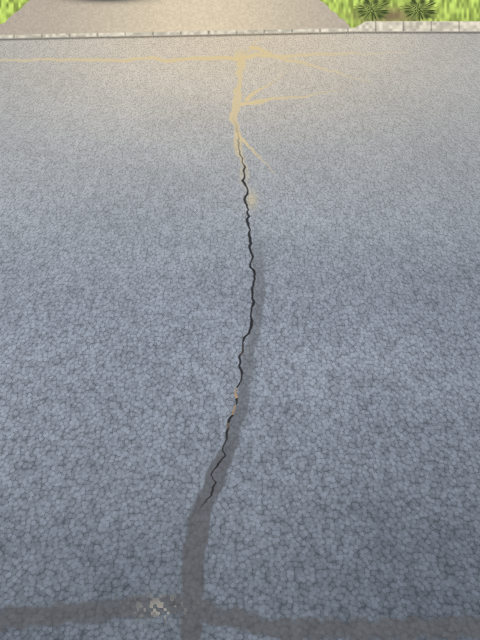
Write a Shadertoy shader that draws this texture.

```glsl
// Cracked asphalt road receding to a sunlit driveway, kerb stones and grass.
#define HORIZON 1.35
#define GRAIN_SCALE 190.0
#define GRAIN_CONTRAST 0.34
#define CRACK_WIDTH 0.0016
#define SEAL_COLOR vec3(0.36, 0.365, 0.38)
#define SAND_COLOR vec3(0.86, 0.78, 0.60)
#define STONE_COLOR vec3(0.85, 0.82, 0.75)
#define GRASS_COLOR vec3(0.69, 0.78, 0.39)
#define GLOW_COLOR vec3(0.17, 0.11, 0.02)

float hash(vec2 p) {
    vec3 q = fract(p.xyx * 0.1031);
    q += dot(q, q.yzx + 33.33);
    return fract((q.x + q.y) * q.z);
}
float noise(vec2 p) {
    vec2 i = floor(p), f = fract(p);
    f = f * f * (3.0 - 2.0 * f);
    return mix(mix(hash(i), hash(i + vec2(1, 0)), f.x),
               mix(hash(i + vec2(0, 1)), hash(i + vec2(1, 1)), f.x), f.y);
}
// Three octaves centred on zero
float rough(vec2 p) {
    return 0.5 * noise(p) + 0.25 * noise(p * 2.03 + 17.0) + 0.125 * noise(p * 4.1 + 39.0) - 0.44;
}
float inside(float d, float soft) { return 1.0 - smoothstep(-soft, soft, d); }
float blob(vec2 p, vec2 center, vec2 radius) {
    vec2 d = (p - center) / radius;
    return exp(-dot(d, d));
}
// Pebbles: bright centres of varied tone with dark gaps
float aggregate(vec2 p) {
    float nearest = 9.0, tone = 0.0;
    for (int k = 0; k < 9; k++) {
        vec2 id = floor(p) + vec2(k % 3 - 1, k / 3 - 1);
        vec2 d = id + vec2(hash(id), hash(id + 57.0)) - p;
        if (dot(d, d) < nearest) { nearest = dot(d, d); tone = hash(id + 113.0); }
    }
    return 0.55 * tone + 0.6 * inside(nearest - 0.35, 0.3) - 0.63;
}
// Horizontal position of the main crack at evenly spaced heights
float crackPath(float y) {
    float path[17] = float[17](0.299, 0.300, 0.301, 0.311, 0.334, 0.354, 0.369, 0.378,
        0.391, 0.395, 0.391, 0.384, 0.378, 0.368, 0.374, 0.378, 0.382);
    float t = clamp(y, 0.0, 0.999) * 16.0;
    int i = int(t);
    return mix(path[i], path[i + 1], smoothstep(0.0, 1.0, fract(t)));
}
// Sand-filled branches fading toward their far ends
float sandBranches(vec2 p, float aa) {
    vec4 branch[8] = vec4[8](vec4(0.375, 0.909, 0.16, 0.907), vec4(0.37, 0.908, -0.3, 0.904),
        vec4(0.376, 0.912, 0.64, 0.918), vec4(0.378, 0.837, 0.54, 0.859),
        vec4(0.390, 0.925, 0.58, 0.871), vec4(0.385, 0.845, 0.445, 0.886),
        vec4(0.372, 0.790, 0.430, 0.728), vec4(0.370, 0.900, 0.402, 0.938));
    p += vec2(0.012, 0.009) * vec2(rough(p * 42.0), rough(p * 42.0 + 31.0));
    float sand = 0.0;
    for (int i = 0; i < 8; i++) {
        vec2 a = branch[i].xy, d = branch[i].zw - a;
        float h = clamp(dot(p - a, d) / dot(d, d), 0.0, 1.0);
        float dist = length(p - a - d * h) - mix(0.003, 0.001, h);
        sand = max(sand, (0.95 - 0.75 * h) * inside(dist, aa));
    }
    return sand;
}
vec3 roadColor(vec2 p, float aa) {
    // Distance tint, mottling and low sun
    vec3 c = mix(vec3(0.40, 0.43, 0.47), vec3(0.53, 0.56, 0.605), smoothstep(0.0, 0.5, p.y));
    c = mix(c, vec3(0.65, 0.66, 0.67), smoothstep(0.48, 0.9, p.y));
    c += 0.07 * rough(p * vec2(5, 9)) - 0.05 * smoothstep(0.35, 0.75, p.x) * (1.0 - 0.5 * p.y);
    c += GLOW_COLOR * blob(p, vec2(0.36, 0.96), vec2(0.36, 0.15));
    // Sealant along the crack and across the near seam
    float path = crackPath(p.y), wobble = rough(p * 65.0);
    float side = 0.010 * smoothstep(0.2, 0.38, p.y);
    float band = abs(p.x - path - side + 0.01 * wobble) - mix(0.017, 0.009, smoothstep(0.18, 0.42, p.y));
    float seal = inside(band, 0.003) * inside(p.y - 0.61, 0.05) * mix(0.85, 0.55, smoothstep(0.22, 0.45, p.y));
    float seam = min(0.033 + 0.09 * p.x, max(0.017, 0.12 - 0.24 * p.x));
    seal = max(seal, 0.8 * inside(abs(p.y - seam + 0.025 * wobble) - 0.016, 0.004));
    c = mix(c, mix(SEAL_COLOR, c, 0.45 * p.y), seal);
    // Perspective grain and loose grit
    float depth = HORIZON - p.y;
    vec2 ground = vec2((p.x - 0.375) / depth, -log(depth)) * GRAIN_SCALE + 300.0;
    float grain = aggregate(ground) + 0.35 * (noise(ground * 0.45) - 0.5);
    c *= 1.0 + GRAIN_CONTRAST * grain * mix(1.0, 0.35, smoothstep(0.35, 0.95, p.y)) * (1.0 - 0.65 * seal);
    float chips = smoothstep(0.55, 0.75, noise(p * 190.0));
    c = mix(c, vec3(0.68, 0.66, 0.61), 0.8 * chips * blob(p, vec2(0.25, 0.048), vec2(0.035, 0.02)));
    // Sandy upper crack, branches and jagged fissure
    float offset = abs(p.x - path - 0.015 * rough(vec2(p.y * 70.0, 4)));
    float sand = 0.75 * inside(offset - 0.006 * (0.4 + noise(p * 55.0)), 0.002);
    sand *= smoothstep(0.66, 0.82, p.y) * inside(p.y - 0.92, 0.01);
    sand = max(sand, 0.5 * blob(p, vec2(0.393, 0.688), vec2(0.009, 0.014)));
    c = mix(c, SAND_COLOR, max(sand, sandBranches(p, aa)));
    float crack = inside(offset - CRACK_WIDTH * (0.4 + 1.1 * noise(vec2(p.y * 95.0, 8))), aa);
    crack *= smoothstep(0.19, 0.24, p.y) * inside(p.y - 0.765, 0.065);
    float litter = smoothstep(0.6, 0.75, noise(p * 110.0)) * blob(p, vec2(path, 0.38), vec2(0.1, 0.05));
    return mix(c, mix(vec3(0.17, 0.17, 0.18), vec3(0.72, 0.59, 0.45), litter), 0.9 * crack);
}
vec3 yardColor(vec2 p, float aa) {
    // Driveway with a shadow at the far edge
    vec3 c = mix(vec3(0.70, 0.66, 0.61), vec3(0.87, 0.81, 0.70), blob(p, vec2(0.31, 0.97), vec2(0.18, 0.2)));
    c *= 0.96 + 0.08 * noise(p * 400.0);
    c = mix(c, vec3(0.25), blob(p, vec2(0.167, 1.004), vec2(0.055, 0.007)));
    // Lawns, mulch and two tufts
    float lawn = max(0.046 - 1.17 * (1.0 - p.y) - p.x, p.x - 0.501 - 1.12 * (1.0 - p.y));
    vec3 grass = GRASS_COLOR * (0.72 + 0.5 * noise(p * vec2(260, 120)));
    grass = mix(grass, vec3(0.52, 0.43, 0.36), 0.8 * blob(p, vec2(0.61, 0.975), vec2(0.05, 0.013)));
    for (float i = 0.0; i < 2.0; i++) {
        vec2 d = (p - vec2(0.582 + 0.073 * i, 0.985)) / vec2(0.029, 0.019);
        float blades = noise(vec2(atan(d.y, d.x) * 9.0, length(d) * 3.0) + 40.0);
        grass = mix(grass, mix(vec3(0.25, 0.30, 0.17), vec3(0.60, 0.65, 0.36), blades),
                    inside(length(d) + 0.5 * blades - 1.1, 0.25));
    }
    return mix(c, grass, smoothstep(-aa, aa, lawn + 0.006 * (noise(p * 130.0) - 0.5)));
}
void mainImage(out vec4 fragColor, in vec2 fragCoord) {
    vec2 p = fragCoord / iResolution.xy * vec2(0.75, 1.0);
    float aa = 1.0 / iResolution.y, above = p.y - 0.940 - 0.0195 * min(p.x, 0.56);
    vec3 c = above < 0.0 ? roadColor(p, aa) : yardColor(p, aa);
    // Flush kerb on the left, raised blocks on the right
    float height = mix(0.0055, 0.016, smoothstep(0.550, 0.575, p.x));
    float joint = abs(fract(p.x * 23.0) - 0.5) / 23.0;
    vec3 stone = STONE_COLOR * (0.84 + 0.28 * noise(p * 190.0)) * (0.78 + 0.22 * smoothstep(0.0, 0.0025, joint));
    c = mix(c, stone, inside(-above, aa) * inside(above - height, aa));
    c *= 1.0 - 0.3 * blob(vec2(above), vec2(-0.002), vec2(0.0025));
    fragColor = vec4(c, 1.0);
}
```
